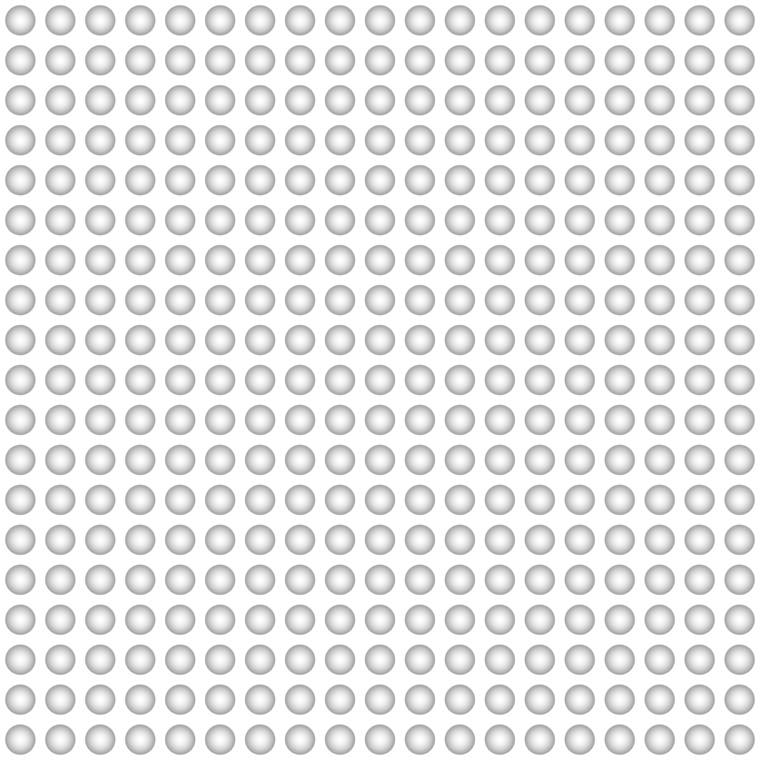
This pattern is drawn by a Shadertoy shader. Its source:

```glsl
// A 19 by 19 grid of softly shaded grey spheres on white, set from the top left.
void mainImage(out vec4 fragColor, in vec2 fragCoord) {
    vec2 uv = fragCoord / iResolution.xy;
    uv.y = 1.0 - uv.y;

    // Position relative to the nearest sphere, in units of the grid pitch
    vec2 grid = (uv - 0.0265) / 0.05203;
    vec2 cell = clamp(floor(grid + 0.5), 0.0, 18.0);
    float dist = length(grid - cell);

    // Radial shading: white centre falling to a mid-grey rim
    float radius = 0.378;
    float rho = min(dist / radius, 1.0);
    float shade = 1.0 - 0.05 * rho - 0.335 * rho * rho;

    // Soft rim, never narrower than a pixel
    float soft = max(0.022, 0.5 / (0.05203 * min(iResolution.x, iResolution.y)));
    float coverage = 1.0 - smoothstep(radius - soft, radius + soft, dist);

    fragColor = vec4(vec3(mix(1.0, shade, coverage)), 1.0);
}
```
